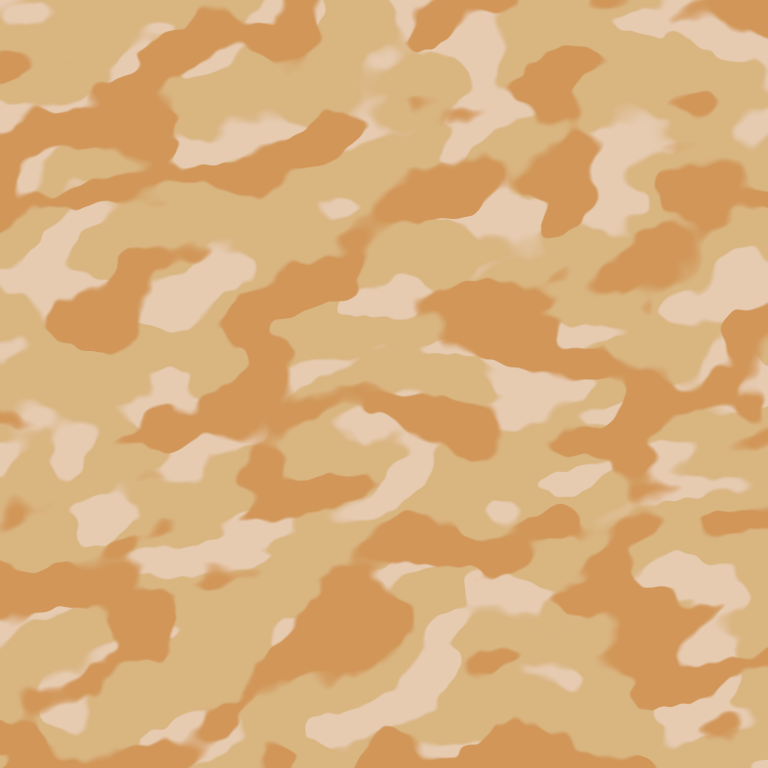
Write a Shadertoy shader that draws this pattern.

```glsl
const vec3 SAND  = vec3(0.850, 0.708, 0.502);
const vec3 BROWN = vec3(0.820, 0.588, 0.345);
const vec3 PALE  = vec3(0.902, 0.796, 0.695);

const vec2  PATCH_FREQ   = vec2(7.0, 12.5);  // patches per canvas, across and up
const float TILT         = 0.20;             // rise of the patches to the right, radians
const float BEND_FREQ    = 4.0;
const float BEND_AMOUNT  = 0.055;
const float RAGGED_FREQ  = 42.0;
const float RAGGED_SIZE  = 0.008;
const float DETAIL       = 0.38;             // weight of the second octave
const float BROWN_LEVEL  = 0.115;
const float PALE_LEVEL   = 0.130;
const float SOFT_MIN     = 0.022;
const float SOFT_MAX     = 0.064;
const vec2  BROWN_SEED   = vec2(17.3, 41.7);
const vec2  PALE_SEED    = vec2(83.1, 9.4);

const float TAU = 6.2831853;

// Unit gradient at a lattice point, from an integer hash
vec2 latticeGradient(vec2 cell) {
    uvec2 q = uvec2(ivec2(cell) + 4096);
    uint h = q.x * 1597334677u ^ q.y * 3812015801u;
    h = (h ^ (h >> 15)) * 2246822519u;
    h = (h ^ (h >> 13)) * 3266489917u;
    h ^= h >> 16;
    float angle = TAU * float(h & 65535u) / 65536.0;
    return vec2(cos(angle), sin(angle));
}

float gradientNoise(vec2 p) {
    vec2 cell = floor(p);
    vec2 f = p - cell;
    vec2 u = f * f * f * (f * (f * 6.0 - 15.0) + 10.0);
    vec2 e = vec2(1.0, 0.0);
    float a = dot(latticeGradient(cell), f);
    float b = dot(latticeGradient(cell + e.xy), f - e.xy);
    float c = dot(latticeGradient(cell + e.yx), f - e.yx);
    float d = dot(latticeGradient(cell + e.xx), f - e.xx);
    return mix(mix(a, b, u.x), mix(c, d, u.x), u.y);
}

vec2 noisePair(vec2 p) {
    return vec2(gradientNoise(p), gradientNoise(p + vec2(37.2, 71.9)));
}

// Coverage of one colour layer: bent, stretched patches with soft ragged rims
float patchMask(vec2 p, vec2 seed, float level) {
    vec2 q = p + BEND_AMOUNT * noisePair(p * BEND_FREQ + seed);
    q += RAGGED_SIZE * noisePair(p * RAGGED_FREQ + seed);

    float c = cos(TILT), s = sin(TILT);
    q = vec2(c * q.x + s * q.y, c * q.y - s * q.x) * PATCH_FREQ + seed;
    float field = gradientNoise(q) + DETAIL * gradientNoise(q * 2.0 + seed.yx);

    // Rims vary from crisp to blurred across the canvas
    float blur = smoothstep(-0.3, 0.3, gradientNoise(p * 9.0 + seed.yx));
    float softness = mix(SOFT_MIN, SOFT_MAX, blur);
    return smoothstep(level - softness, level + softness, field);
}

void mainImage(out vec4 fragColor, in vec2 fragCoord) {
    vec2 p = fragCoord / iResolution.y;

    vec3 color = mix(SAND, PALE, patchMask(p, PALE_SEED, PALE_LEVEL));
    color = mix(color, BROWN, patchMask(p, BROWN_SEED, BROWN_LEVEL));

    fragColor = vec4(color, 1.0);
}
```
